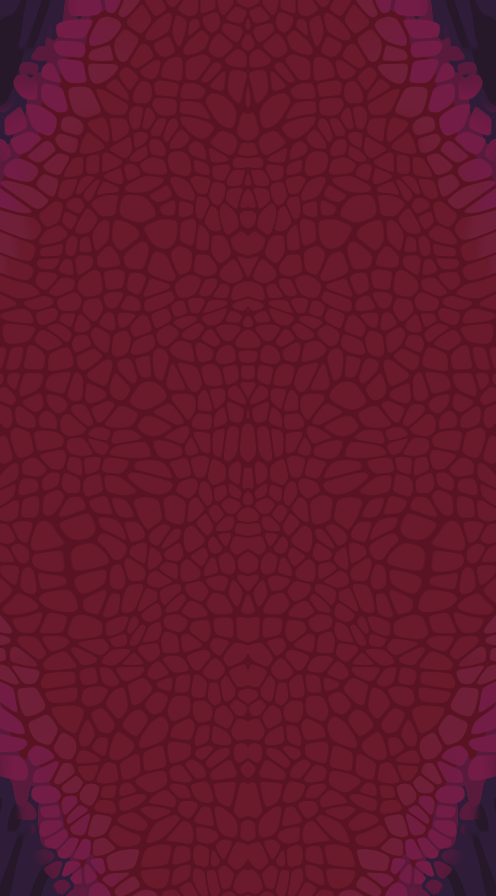
A Shadertoy shader for this background:

```glsl
// Mirrored pebbled hide in deep red, with magenta and navy shading in the corners.

const float ROWS = 43.0; // pebbles along the canvas height

const vec3 RED_GAP      = vec3(0.353, 0.073, 0.133);
const vec3 RED_PEBBLE   = vec3(0.414, 0.100, 0.168);
const vec3 WINE_PEBBLE  = vec3(0.435, 0.120, 0.215);
const vec3 MAGENTA      = vec3(0.450, 0.108, 0.275);
const vec3 PURPLE       = vec3(0.350, 0.100, 0.230);
const vec3 NAVY         = vec3(0.180, 0.110, 0.220);
const vec3 NAVY_SHADOW  = vec3(0.150, 0.090, 0.160);

vec2 hash2(vec2 p) {
    vec3 a = fract(p.xyx * vec3(0.1031, 0.1030, 0.0973));
    a += dot(a, a.yzx + 33.33);
    return fract((a.xx + a.yz) * a.zy);
}

float valueNoise(vec2 p) {
    vec2 cell = floor(p);
    vec2 f = fract(p);
    f = f * f * (3.0 - 2.0 * f);
    float low = mix(hash2(cell).x, hash2(cell + vec2(1, 0)).x, f.x);
    float high = mix(hash2(cell + vec2(0, 1)).x, hash2(cell + vec2(1, 1)).x, f.x);
    return mix(low, high, f.y);
}

vec2 seedOffset(vec2 cell, vec2 f, vec2 step2) {
    return step2 + 0.5 + 0.82 * (hash2(cell + step2) - 0.5) - f;
}

// Returns the offset to the nearest seed (xy) and a rounded border distance (z).
vec3 pebbles(vec2 p) {
    vec2 cell = floor(p);
    vec2 f = p - cell;
    vec2 nearest = vec2(8.0);
    for (int j = -1; j <= 1; j++)
    for (int i = -1; i <= 1; i++) {
        vec2 r = seedOffset(cell, f, vec2(i, j));
        if (dot(r, r) < dot(nearest, nearest)) nearest = r;
    }
    // Blend all border distances softly so the corners become round.
    float sum = 0.0;
    for (int j = -2; j <= 2; j++)
    for (int i = -2; i <= 2; i++) {
        vec2 r = seedOffset(cell, f, vec2(i, j));
        vec2 across = r - nearest;
        float gap = length(across);
        if (gap > 0.001)
            sum += exp(-14.0 * dot(0.5 * (r + nearest), across / gap));
    }
    return vec3(nearest, -log(sum) / 14.0);
}

// Zero in the corners, about one where their shading ends.
float cornerField(vec2 p, float halfWidth) {
    vec2 inset = vec2(halfWidth - abs(p.x), min(p.y, 1.0 - p.y));
    return inset.x / 0.169 + inset.y / 0.3125;
}

float below(float value, float limit, float blur) {
    return 1.0 - smoothstep(limit - blur, limit + blur, value);
}

void mainImage(out vec4 fragColor, in vec2 fragCoord) {
    float pixel = 1.0 / iResolution.y;
    float halfWidth = 0.5 * iResolution.x * pixel;
    vec2 p = vec2(abs(fragCoord.x * pixel - halfWidth), fragCoord.y * pixel);

    // Bend the lattice a little; pebbles widen toward the sides.
    vec2 bend = vec2(valueNoise(p * 13.0), valueNoise(p * 13.0 + 40.0)) - 0.5;
    vec2 lattice = p * ROWS + bend * 1.5;
    lattice.x -= 22.0 * p.x * p.x * p.x * ROWS * 0.06;
    vec3 pebble = pebbles(lattice);
    float pebbleMask = smoothstep(-0.6, 0.6, (pebble.z - 0.065) / (pixel * ROWS));

    // Ground: bands with ragged, upright fringes.
    float field = cornerField(p, halfWidth);
    float blur = 4.0 * pixel;
    float fringe = valueNoise(p * vec2(75.0, 26.0)) - 0.5;
    vec3 ground = mix(RED_GAP, PURPLE, below(field + 0.16 * fringe, 0.69, blur));
    ground = mix(ground, NAVY, below(field + 0.26 * fringe, 0.49, blur));
    float streak = valueNoise(vec2(p.x * 80.0 + p.y * 25.0, p.y * 22.0));
    float shadow = below(field, 0.43, blur) * smoothstep(0.52, 0.58, streak);
    ground = mix(ground, NAVY_SHADOW, shadow);

    // Each pebble takes one colour from its own seed.
    vec2 seed = p + pebble.xy / ROWS;
    float seedField = cornerField(seed, halfWidth);
    vec3 skin = mix(RED_PEBBLE, WINE_PEBBLE, below(seedField, 0.98, 0.04));
    skin = mix(skin, MAGENTA, below(seedField, 0.80, 0.06));
    skin = mix(skin, PURPLE, below(seedField, 0.50, 0.05));
    pebbleMask *= 1.0 - below(seedField, 0.41, 0.03);

    fragColor = vec4(mix(ground, skin, pebbleMask), 1.0);
}
```
